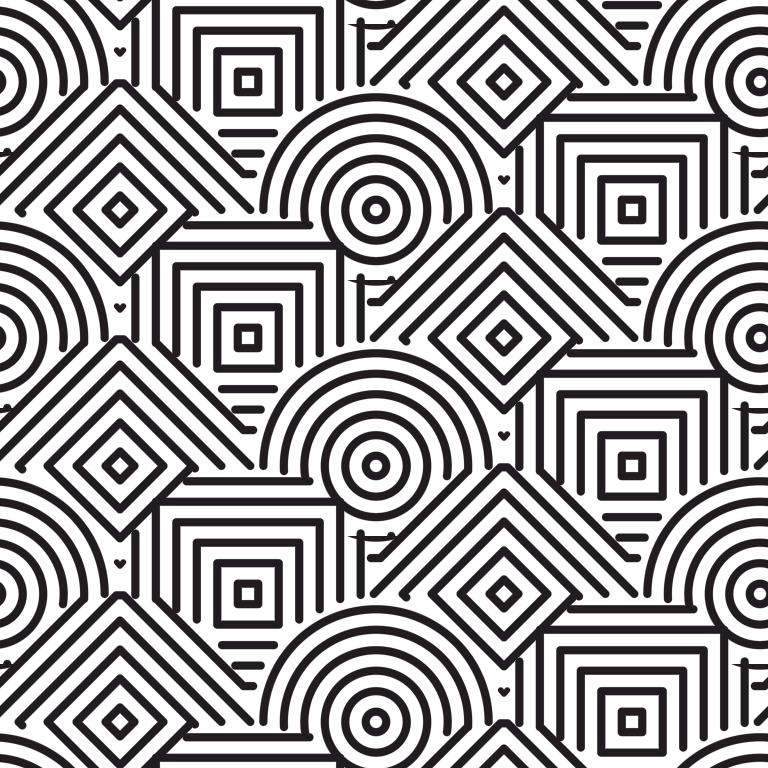
Give the GLSL for this pattern, as a three.js fragment shader.

```glsl
varying vec2 vUv;

const float RINGS_ACROSS = 37.5;            // line spacings per canvas side
const vec2 CELL = vec2(18.75, 12.5);        // one repeat, in line spacings
const float HALF_STROKE = 0.2;
const vec3 PAPER = vec3(1.0);
const vec3 INK = vec3(0.13, 0.11, 0.12);

// Offset from the nearest copy of a motif on the half-drop lattice
vec2 halfDrop(vec2 p, vec2 centre) {
  vec2 q = p - centre;
  float column = floor(q.x / CELL.x + 0.5);
  q -= column * vec2(CELL.x, 0.5 * CELL.y);
  q.y = mod(q.y + 5.65, CELL.y) - 5.65;
  return q;
}

float segment(vec2 p, vec2 a, vec2 b) {
  vec2 ab = b - a;
  return length(p - a - ab * clamp(dot(p - a, ab) / dot(ab, ab), 0.0, 1.0));
}

float squareOutline(vec2 p, float r) {
  vec2 d = abs(p) - r;
  return abs(length(max(d, 0.0)) + min(max(d.x, d.y), 0.0));
}

// Circle kept only above the height low, with round ends
float arc(vec2 p, float r, float low) {
  vec2 tip = vec2(sqrt(max(r * r - low * low, 0.0)), low);
  return p.y > low ? abs(length(p) - r) : length(vec2(abs(p.x), p.y) - tip);
}

// Square arch with both legs ending at the height foot
float gate(vec2 p, float r, float foot) {
  p.x = abs(p.x);
  return min(segment(p, vec2(0.0, r), vec2(r)), segment(p, vec2(r), vec2(r, foot)));
}

float circleMotif(vec2 p) {
  float d = arc(vec2(p.x, -p.y), 3.5, 3.42);
  for (int i = 0; i < 3; i++) {
    float r = float(i) + 0.5;
    float outer = r + 3.0;
    d = min(d, abs(length(p) - r));
    d = min(d, arc(p, outer, 0.25 * (outer - 5.5)));
  }
  return d;
}

float squareMotif(vec2 p) {
  float d = min(squareOutline(p, 0.5), squareOutline(p, 1.5));
  for (int i = 0; i < 3; i++) {
    float r = float(i) + 2.5;
    d = min(d, gate(p, r, 0.5 * (r - 5.0)));
  }
  // lintel, outer posts and dashes below
  vec2 m = vec2(abs(p.x), p.y);
  d = min(d, segment(m, vec2(0.0, 5.5), vec2(3.0, 5.5)));
  d = min(d, segment(m, vec2(5.5, 2.95), vec2(5.5, -0.05)));
  d = min(d, segment(m, vec2(0.0, -2.5), vec2(1.27, -2.5)));
  return min(d, segment(m, vec2(0.0, -3.5), vec2(0.62, -3.5)));
}

float heart(vec2 p) {
  return segment(vec2(abs(p.x), p.y), vec2(0.0, -0.1), vec2(0.16, 0.08)) - 0.14;
}

float diamondMotif(vec2 p) {
  vec2 turned = vec2(p.x + p.y, p.y - p.x) * sqrt(0.5);
  float d = squareOutline(turned, 0.5);
  d = min(d, squareOutline(turned, 1.5));
  d = min(d, squareOutline(turned, 2.5));

  // chevrons, the middle one with a blunt peak
  vec2 m = vec2(abs(p.x), p.y);
  d = min(d, segment(m, vec2(0.0, 4.95), vec2(4.95, 0.0)));
  d = min(d, segment(m, vec2(0.0, 6.18), vec2(0.18, 6.18)));
  d = min(d, segment(m, vec2(0.18, 6.18), vec2(6.36, 0.0)));
  d = min(d, segment(m, vec2(1.75, 6.03), vec2(6.03, 1.75)));
  d = min(d, segment(m, vec2(6.03, 1.75), vec2(6.5, 1.75)));

  // small hooks at the line ends
  d = min(d, segment(p, vec2(-4.95, 0.0), vec2(-4.77, -0.17)));
  return min(d, segment(p, vec2(3.54, 0.0), vec2(3.66, -0.12)));
}

void main() {
  vec2 p = vUv * RINGS_ACROSS;
  vec2 circleCentre = vec2(18.36, 14.75);
  vec2 toDiamond = halfDrop(p, circleCentre + vec2(6.25, -6.25));

  float d = circleMotif(halfDrop(p, circleCentre));
  d = min(d, squareMotif(halfDrop(p, circleCentre - 6.25)));
  d = min(d, diamondMotif(toDiamond)) - HALF_STROKE;
  d = min(d, heart(toDiamond - vec2(0.0, -4.78)));

  float soft = 0.75 * fwidth(p.x);
  gl_FragColor = vec4(mix(INK, PAPER, smoothstep(-soft, soft, d)), 1.0);
}
```
